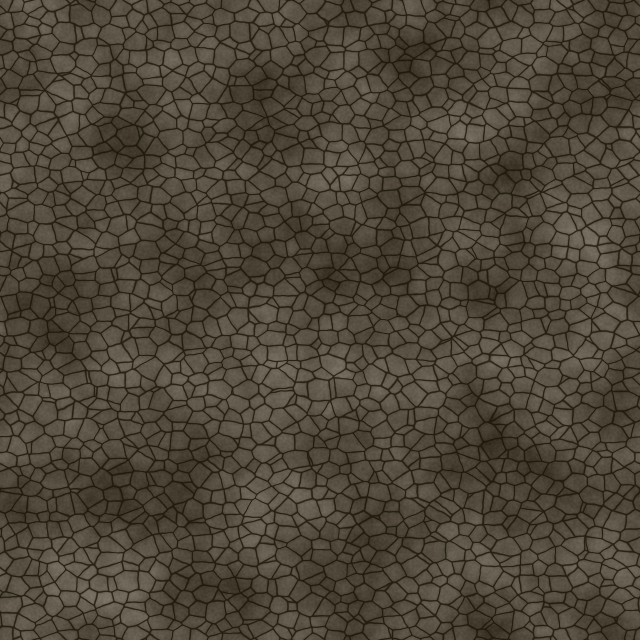
Reproduce this texture procedurally as a three.js fragment shader.

```glsl
varying vec2 vUv;

// Layout, in canvas units; GRID holds whole repeats and an even row count
const vec2 GRID = vec2(40.0, 50.0);
const float JITTER = 0.88;
const float ROW_SHIFT = 0.5;
const float SIZE_SPREAD = 0.5;
const float JOINT_WIDTH = 0.0021;
const float CORNER_ROUND = 0.0005;
const float BEVEL_WIDTH = 0.006;
const float BEND = 0.008;
const float WOBBLE = 0.0013;

// Tones
const vec3 JOINT_COLOR = vec3(0.14, 0.12, 0.065);
const vec3 STONE_COLOR = vec3(0.345, 0.315, 0.262);
const float CLOUD_CONTRAST = 0.16;
const float MOTTLE_CONTRAST = 0.045;
const float GRAIN_CONTRAST = 0.04;
const float STONE_CONTRAST = 0.035;
const float BEVEL_SHADE = 0.09;

vec2 hash2(vec2 p) {
  vec3 q = fract(p.xyx * vec3(0.1031, 0.1030, 0.0973));
  q += dot(q, q.yzx + 33.33);
  return fract((q.xx + q.yz) * q.zy);
}

vec2 gradientAt(vec2 cell, float period, float seed) {
  float angle = 6.28318 * hash2(mod(cell, period) + seed).x;
  return vec2(cos(angle), sin(angle));
}

// Gradient noise that wraps after "period" lattice steps
float wrapNoise(vec2 uv, float period, float seed) {
  vec2 p = uv * period;
  vec2 i = floor(p);
  vec2 f = p - i;
  vec2 u = f * f * f * (f * (f * 6.0 - 15.0) + 10.0);
  vec2 e = vec2(1.0, 0.0);
  float a = dot(gradientAt(i, period, seed), f);
  float b = dot(gradientAt(i + e.xy, period, seed), f - e.xy);
  float c = dot(gradientAt(i + e.yx, period, seed), f - e.yx);
  float d = dot(gradientAt(i + e.xx, period, seed), f - e.xx);
  return mix(mix(a, b, u.x), mix(c, d, u.x), u.y);
}

float wrapFbm(vec2 uv, float period, float seed) {
  float sum = 0.0;
  float amplitude = 1.0;
  for (int i = 0; i < 4; i++) {
    sum += amplitude * wrapNoise(uv, period, seed);
    period *= 2.0;
    seed += 17.0;
    amplitude *= 0.5;
  }
  return sum;
}

vec2 warp(vec2 uv, float period, float seed) {
  return vec2(wrapNoise(uv, period, seed), wrapNoise(uv, period, seed + 29.0));
}

// Stone centre (xy) and weight (z) of a cell, in grid units
vec3 stoneSite(vec2 cell) {
  vec2 id = mod(cell, GRID);
  vec2 center = cell + 0.5 + JITTER * (hash2(id + 5.0) - 0.5);
  center.x += ROW_SHIFT * (mod(id.y, 2.0) - 0.5);
  float size = hash2(id + 91.0).x;
  return vec3(center, SIZE_SPREAD * size * size);
}

// Weighted Voronoi: x = distance to the joint in canvas units, y = stone hash
vec2 paving(vec2 uv) {
  vec2 p = uv * GRID;
  vec2 base = floor(p);
  float best = 1e5;
  vec2 nearest = vec2(0.0);
  vec2 stone = vec2(0.0);
  for (int y = -2; y <= 2; y++) {
    for (int x = -2; x <= 2; x++) {
      vec2 cell = base + vec2(float(x), float(y));
      vec3 site = stoneSite(cell);
      vec2 r = site.xy - p;
      float score = dot(r, r) - site.z;
      if (score < best) { best = score; nearest = r; stone = cell; }
    }
  }
  // Soft minimum over all borders rounds the corners
  float closeness = 1e-9;
  for (int y = -2; y <= 2; y++) {
    for (int x = -2; x <= 2; x++) {
      vec3 site = stoneSite(base + vec2(float(x), float(y)));
      vec2 r = site.xy - p;
      vec2 span = r - nearest;
      if (dot(span, span) > 1e-5) {
        float gap = (dot(r, r) - site.z - best) / (2.0 * length(span * GRID));
        closeness += exp(-gap / CORNER_ROUND);
      }
    }
  }
  return vec2(-CORNER_ROUND * log(closeness), hash2(mod(stone, GRID) + 143.0).x);
}

void main() {
  // Uneven stone outlines
  vec2 uv = vUv + BEND * warp(vUv, 11.0, 3.0) + WOBBLE * warp(vUv, 90.0, 47.0);
  vec2 stone = paving(uv);

  // Stone face: broad clouds, mottling, fine grain and a tone per stone
  float tone = CLOUD_CONTRAST * wrapFbm(vUv, 6.0, 61.0);
  tone += MOTTLE_CONTRAST * wrapFbm(vUv, 40.0, 83.0);
  tone += GRAIN_CONTRAST * wrapNoise(vUv, 230.0, 107.0);
  tone += STONE_CONTRAST * (stone.y - 0.5);
  float bevel = 1.0 - BEVEL_SHADE * (1.0 - smoothstep(0.0, BEVEL_WIDTH, stone.x));
  vec3 face = (STONE_COLOR + tone) * bevel;

  // Soft dark joints of slightly varying width
  float width = JOINT_WIDTH * (1.0 + 0.4 * wrapNoise(vUv, 24.0, 131.0));
  vec3 joint = JOINT_COLOR + 0.2 * tone;
  gl_FragColor = vec4(mix(joint, face, smoothstep(0.0, width, stone.x)), 1.0);
}
```
